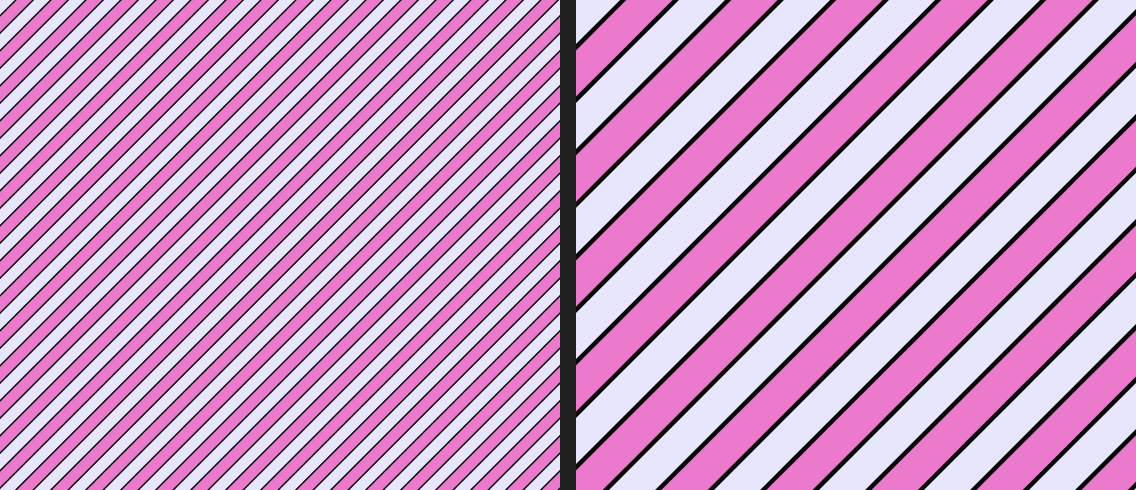
Left: the whole. Right: its middle third, enlarged.
Give the GLSL for this pattern, as a Shadertoy shader.

```glsl
// Diagonal pink and lavender stripes separated by thin black ink lines.

const float REPEATS_DOWN = 14.0;     // stripe pairs per canvas height
const float STRIPE_OFFSET = 0.45;    // start of the first pink stripe, in pairs
const float LINE_WIDTH = 0.00305;    // in canvas heights
const float LINE_WOBBLE = 0.0002;    // in canvas heights

const vec3 PINK = vec3(0.92, 0.48, 0.80);
const vec3 LAVENDER = vec3(0.91, 0.90, 0.99);
const vec3 INK = vec3(0.03, 0.02, 0.03);

// Pseudo-random gradient direction for a lattice cell
vec2 hashGradient(vec2 cell) {
    float angle = 6.2832 * fract(sin(dot(cell, vec2(127.1, 311.7))) * 43758.5);
    return vec2(cos(angle), sin(angle));
}

float gradientNoise(vec2 p) {
    vec2 cell = floor(p);
    vec2 f = p - cell;
    vec2 blend = f * f * f * (f * (f * 6.0 - 15.0) + 10.0);
    vec2 right = vec2(1.0, 0.0);
    vec2 up = vec2(0.0, 1.0);
    float a = dot(hashGradient(cell), f);
    float b = dot(hashGradient(cell + right), f - right);
    float c = dot(hashGradient(cell + up), f - up);
    float d = dot(hashGradient(cell + 1.0), f - 1.0);
    return mix(mix(a, b, blend.x), mix(c, d, blend.x), blend.y);
}

// Stripe coordinate: grows by one for each pink and lavender pair
float stripePhase(vec2 p, float repeats, float offset) {
    return (p.x - p.y) * repeats - offset;
}

// Perpendicular distance to the nearest stripe boundary
float boundaryDistance(float phase, float repeats) {
    float halfPairs = abs(fract(phase * 2.0 + 0.5) - 0.5);
    return halfPairs * 0.5 / (repeats * sqrt(2.0));
}

// Antialiased coverage of a line, given its distance and width
float lineCoverage(float dist, float width, float pixel) {
    return clamp(0.5 + (0.5 * width - dist) / pixel, 0.0, 1.0);
}

void mainImage(out vec4 fragColor, in vec2 fragCoord) {
    float pixel = 1.0 / iResolution.y;
    vec2 p = fragCoord * pixel;

    // Alternating stripes, whose joins lie beneath the ink
    float phase = stripePhase(p, REPEATS_DOWN, STRIPE_OFFSET);
    vec3 color = mix(PINK, LAVENDER, step(0.5, fract(phase)));

    // Ink lines with a faint change in thickness
    float width = LINE_WIDTH + LINE_WOBBLE * gradientNoise(p * 30.0);
    float dist = boundaryDistance(phase, REPEATS_DOWN);
    color = mix(color, INK, lineCoverage(dist, width, pixel));

    fragColor = vec4(color, 1.0);
}
```
